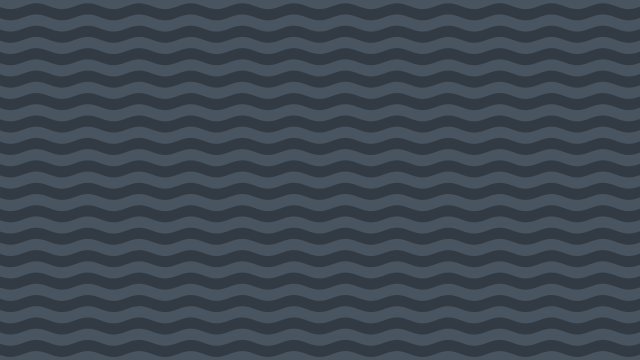
Reproduce this pattern procedurally as a WebGL 2 fragment shader.

```glsl
#version 300 es
precision highp float;
// Stacked horizontal sine-wave bands of equal width in two slate blues.

uniform vec2 u_resolution;
out vec4 fragColor;

const float TAU = 6.2831853;

void main() {
    // Canvas units: the height is 1, the origin is at the lower left
    vec2 p = gl_FragCoord.xy / u_resolution.y;

    // Wave offset and slope at this column
    float wavelength = 0.1431;
    float amplitude = 0.0081;
    float angle = TAU * (p.x - 0.1007) / wavelength;
    float wave = amplitude * cos(angle);
    float slope = amplitude * TAU / wavelength * sin(angle);

    // Signed distance to the nearest band edge, positive inside a light band
    float spacing = 0.06234;
    float row = (1.0 - p.y + wave - 0.0016) / spacing;
    float fromCenter = abs(fract(row + 0.5) - 0.5);
    float edge = (0.25 - fromCenter) * spacing * inversesqrt(1.0 + slope * slope);

    // Blend across one pixel at the edges
    float light = clamp(edge * u_resolution.y + 0.5, 0.0, 1.0);
    vec3 darkSlate = vec3(0.198, 0.230, 0.267);
    vec3 lightSlate = vec3(0.282, 0.333, 0.380);
    fragColor = vec4(mix(darkSlate, lightSlate, light), 1.0);
}
```
